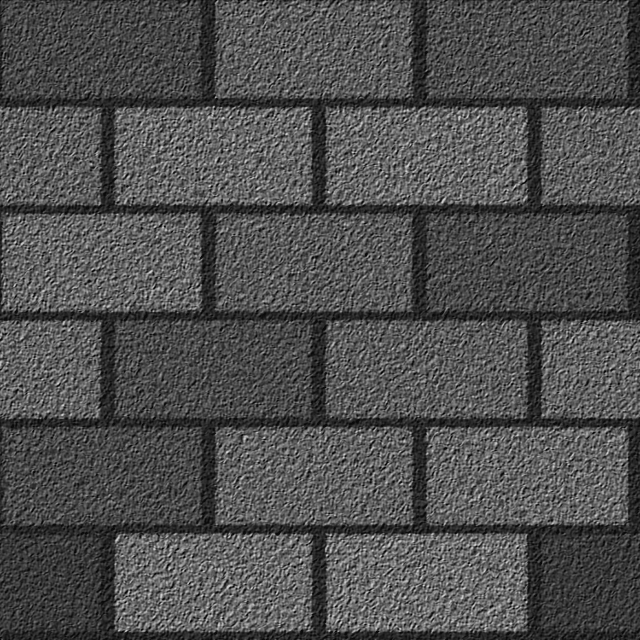
Give the GLSL for this texture, as a three.js fragment shader.

```glsl
// Grey granular slabs in a running bond: six courses of three slabs, with dark joints.
// Distances to the joints shape each slab; diagonally embossed value noise gives the grit.
// All the noise wraps, so the texture tiles seamlessly.
varying vec2 vUv;

const float COLUMNS = 3.0;
const float ROWS = 6.0;
const vec2 JOINT_HALF = vec2(0.0108, 0.0068);  // half widths: upright, level
const float EDGE_SOFTNESS = 0.0021;
const float EDGE_RAGGEDNESS = 0.0016;
const float MORTAR_TONE = 0.15;
const float MORTAR_GRIT = 1.35;
const float SLAB_GRIT = 1.12;

float hash(vec2 p) {
  vec3 q = fract(vec3(p.xyx) * 0.1031);
  q += dot(q, q.yzx + 33.33);
  return fract((q.x + q.y) * q.z);
}

// Value noise that repeats after a whole number of cells.
float noise(vec2 p, vec2 period) {
  vec2 i = floor(p);
  vec2 f = fract(p);
  f = f * f * (3.0 - 2.0 * f);
  vec2 a = mod(i, period);
  vec2 b = mod(i + 1.0, period);
  return mix(mix(hash(a), hash(vec2(b.x, a.y)), f.x),
             mix(hash(vec2(a.x, b.y)), hash(b), f.x), f.y);
}

// Slope of the noise along a light direction, given in cells.
float emboss(vec2 p, vec2 period, vec2 light) {
  return noise(p, period) - noise(p + light, period);
}

// Short diagonal ridges, rounder grains and fine specks.
// The lattices are turned by whole-number steps so that they still wrap.
float grit(vec2 uv) {
  vec2 ridgeCells = vec2(160.0, 228.0);
  vec2 grainCells = vec2(142.0);
  vec2 speckCells = vec2(350.0);
  vec2 diagonal = vec2(uv.x + uv.y, uv.y - uv.x);
  vec2 slanted = vec2(2.0 * uv.x + uv.y, 2.0 * uv.y - uv.x);
  float warp = 1.5 * noise(uv * 110.0, vec2(110.0));
  float ridges = emboss(diagonal * ridgeCells + warp, ridgeCells, vec2(0.0, 1.0));
  float grains = emboss(slanted * grainCells, grainCells, vec2(-0.3, 0.95));
  float specks = noise(uv * speckCells, speckCells) - 0.5;
  return 0.8 * ridges + 0.6 * grains + 0.35 * specks;
}

// Tones of the three slabs in a course, counted from the bottom.
vec3 courseTones(float row) {
  if (row < 0.5) return vec3(0.41, 0.42, 0.22);
  if (row < 1.5) return vec3(0.28, 0.375, 0.39);
  if (row < 2.5) return vec3(0.285, 0.355, 0.38);
  if (row < 3.5) return vec3(0.39, 0.345, 0.28);
  if (row < 4.5) return vec3(0.40, 0.40, 0.365);
  return vec3(0.27, 0.355, 0.295);
}

float pick(vec3 tones, float index) {
  return index < 0.5 ? tones.x : (index < 1.5 ? tones.y : tones.z);
}

// Returns the distance inside the slab edge, and the slab's tone.
vec2 slab(vec2 uv) {
  float v = uv.y * ROWS - 0.037;
  float row = mod(floor(v), ROWS);
  float staggered = 1.0 - mod(row, 2.0);
  float u = uv.x * COLUMNS + mix(0.023, -0.505, staggered);

  // One joint in each course sits slightly off the even spacing.
  float joint = floor(u + 0.5);
  float isUneven = 1.0 - step(0.5, abs(mod(joint, COLUMNS) - 2.0 + staggered));
  u += 0.01 * isUneven;

  vec2 toJoint = vec2(abs(u - joint) / COLUMNS, abs(v - floor(v + 0.5)) / ROWS);
  vec2 inside = toJoint - JOINT_HALF;
  float tone = pick(courseTones(row), mod(floor(u), COLUMNS));
  return vec2(min(inside.x, inside.y), tone);
}

void main() {
  vec2 piece = slab(vUv);
  float grain = grit(vUv);
  float depth = piece.x + EDGE_RAGGEDNESS * grain;

  // Slab face, a little darker towards its rim.
  float rim = mix(0.88, 1.0, smoothstep(0.0, 0.007, depth));
  float face = piece.y * rim * (1.0 + SLAB_GRIT * grain);

  // Recessed joint, shaded where it meets the slabs.
  float contact = mix(0.9, 1.0, smoothstep(0.0, 0.005, -depth));
  float mortar = MORTAR_TONE * contact * (1.0 + MORTAR_GRIT * grain);

  float cover = smoothstep(-EDGE_SOFTNESS, EDGE_SOFTNESS, depth);
  float grey = clamp(mix(mortar, face, cover), 0.04, 0.8);
  gl_FragColor = vec4(vec3(grey), 1.0);
}
```
